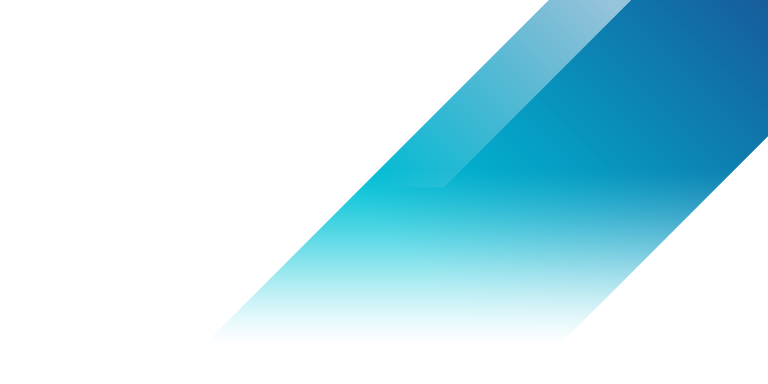
Reproduce this background procedurally as a Shadertoy shader.

```glsl
// Diagonal blue ribbon with a translucent highlight strip, fading down into white.

// Lengths are in canvas heights, with the origin at the lower left.
const float RIBBON_LEFT  = 0.429;   // edges, as values of x - y
const float STRIP_RIGHT  = 0.644;
const float RIBBON_RIGHT = 1.355;
const float STRIP_BOTTOM = 0.512;

const float FADE_TOP    = 0.560;    // heights where the fade starts and ends
const float FADE_BOTTOM = 0.100;

const vec3 STOPS = vec3(1.40, 2.00, 3.00);   // gradient stops, as values of x + y
const vec2 SHEEN_RANGE = vec2(1.50, 2.60);
const float SHEEN_STRENGTH = 0.57;

const vec3 WHITE = vec3(1.0);
const vec3 CYAN  = vec3(0.000, 0.765, 0.843);
const vec3 AZURE = vec3(0.018, 0.627, 0.773);
const vec3 NAVY  = vec3(0.086, 0.361, 0.608);

// Linear ramp from 0 at a to 1 at b
float ramp(float a, float b, float x) {
    return clamp((x - a) / (b - a), 0.0, 1.0);
}

// Smooth coverage of a half plane from its signed distance
float coverage(float dist, float pixel) {
    return clamp(dist / pixel + 0.5, 0.0, 1.0);
}

// Coverage of the 45 degree band between two values of x - y
float diagonalBand(float across, float left, float right, float pixel) {
    float dist = min(across - left, right - across) * inversesqrt(2.0);
    return coverage(dist, pixel);
}

vec3 ribbonColor(float along) {
    vec3 color = mix(CYAN, AZURE, ramp(STOPS.x, STOPS.y, along));
    return mix(color, NAVY, ramp(STOPS.y, STOPS.z, along));
}

void mainImage(out vec4 fragColor, in vec2 fragCoord) {
    vec2 p = fragCoord / iResolution.y;
    float pixel = 1.0 / iResolution.y;
    float across = p.x - p.y;
    float along = p.x + p.y;

    // Ribbon gradient
    vec3 color = ribbonColor(along);

    // Highlight strip, brighter toward the top
    float strip = diagonalBand(across, RIBBON_LEFT - 0.1, STRIP_RIGHT, pixel)
                * coverage(p.y - STRIP_BOTTOM, pixel);
    float sheen = SHEEN_STRENGTH * ramp(SHEEN_RANGE.x, SHEEN_RANGE.y, along);
    color = mix(color, WHITE, strip * sheen);

    // Softly eased fade into the white ground
    float fade = ramp(FADE_TOP, FADE_BOTTOM, p.y);
    fade = mix(fade, smoothstep(0.0, 1.0, fade), 0.5);
    color = mix(color, WHITE, fade);

    // Ribbon over the ground
    float ribbon = diagonalBand(across, RIBBON_LEFT, RIBBON_RIGHT, pixel);
    fragColor = vec4(mix(WHITE, color, ribbon), 1.0);
}
```
